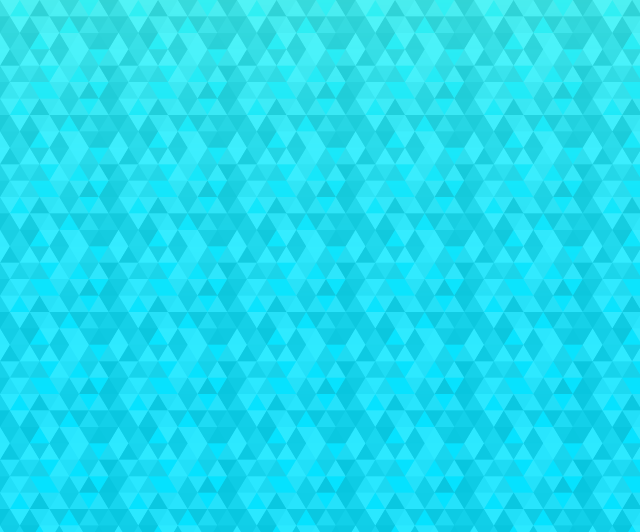
Give the GLSL for this pattern, as a WebGL 1 fragment shader.

```glsl
precision highp float;

uniform vec2 u_resolution;

const float TILES = 5.4;          // repeats across and down
const float CELLS = 6.0;          // triangle columns and rows per repeat
const float OVERLAY = 0.14;       // strength of the grey laid over the gradient
const float JITTER = 0.45;        // irregularity of the greys along a row
const float EXTRA_ACCENTS = 0.04; // accents beyond the one in every row
const int SAMPLES = 3;            // edge smoothing samples per axis

float hash(vec2 p) {
  return fract(sin(dot(p, vec2(127.1, 311.7))) * 43758.5453);
}

float wrapCell(float index, float count) {
  return floor(mod(index + 0.5, count));
}

// Position along the row and row number of the triangle at p, y down
vec2 triangleId(vec2 p, float count) {
  float row = floor(p.y);
  float x = p.x + 0.5 * mod(row, 2.0);
  float nearest = floor(x + 0.5);
  float pointsUp = step(abs(x - nearest), 0.5 * fract(p.y));
  float slot = mix(2.0 * floor(x) + 1.0, 2.0 * nearest, pointsUp);
  return vec2(wrapCell(slot, 2.0 * count), wrapCell(row, count));
}

// Turquoise at the top easing into cyan below
vec3 gradient(float height) {
  vec3 cyan = vec3(0.02, 0.885, 1.00);
  vec3 turquoise = vec3(0.20, 0.94, 0.95);
  return mix(cyan, turquoise, pow(height, 2.5));
}

// Greys spread evenly over each row, then shaken, so no row turns into a band
float rowGrey(vec2 id) {
  float even = id.x * 5.0 / 12.0 + hash(vec2(3.0, id.y));
  float grey = fract(even + JITTER * hash(id + 1.0));
  return 0.1 + mix(grey, smoothstep(0.0, 1.0, grey), 0.8);
}

// 1 for triangles that keep the pure gradient colour
float accent(vec2 id, float count) {
  float chosen = floor(2.0 * count * hash(vec2(8.0, id.y + 2.0)));
  float isChosen = 1.0 - step(0.5, abs(id.x - chosen));
  return max(isChosen, step(hash(id + 17.0), EXTRA_ACCENTS));
}

vec3 mosaic(vec2 uv) {
  vec2 lattice = vec2(uv.x, 1.0 - uv.y) * TILES * CELLS;
  vec2 id = triangleId(lattice, CELLS);
  float cover = OVERLAY * (1.0 - accent(id, CELLS));
  return mix(gradient(clamp(uv.y, 0.0, 1.0)), vec3(rowGrey(id)), cover);
}

void main() {
  // Average a small grid of samples to smooth the triangle edges
  vec3 color = vec3(0.0);
  for (int j = 0; j < SAMPLES; j++) {
    for (int i = 0; i < SAMPLES; i++) {
      vec2 offset = (vec2(float(i), float(j)) + 0.5) / float(SAMPLES) - 0.5;
      color += mosaic((gl_FragCoord.xy + offset) / u_resolution);
    }
  }
  gl_FragColor = vec4(color / float(SAMPLES * SAMPLES), 1.0);
}
```
